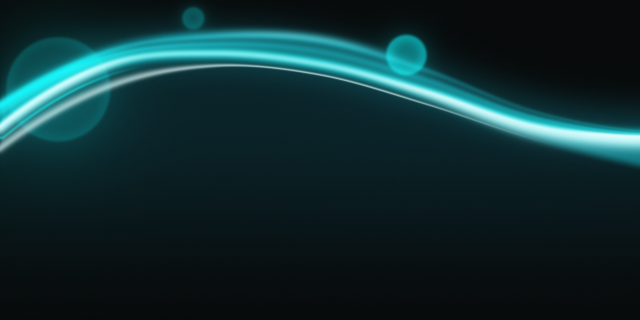
Reproduce this background procedurally as a Shadertoy shader.

```glsl
// Glowing cyan and white ribbons arching over a dark teal backdrop.
// Each ribbon is a soft falloff around a smooth curve through evenly spaced
// heights; translucent discs and faint grain are blended over the gradient.

const int KNOTS = 7;
const float KNOT_STEP = 1.0 / 3.0;
const vec3 CYAN = vec3(0.02, 0.95, 0.98);
const vec3 TEAL = vec3(0.05, 0.52, 0.57);
const vec3 PALE = vec3(0.86, 0.94, 0.95);
const vec3 GRAY = vec3(0.62, 0.70, 0.70);

// Heights at x = 0, 1/3, ... 2
const float UPPER[KNOTS] = float[](0.682, 0.842, 0.890, 0.878, 0.785, 0.655, 0.592);
const float CORE[KNOTS] = float[](0.604, 0.797, 0.833, 0.799, 0.714, 0.612, 0.573);
const float LOWER[KNOTS] = float[](0.536, 0.727, 0.794, 0.766, 0.674, 0.565, 0.482);

float hash(vec2 p) {
    vec3 q = fract(vec3(p.xyx) * 0.1031);
    q += dot(q, q.yzx + 33.33);
    return fract((q.x + q.y) * q.z);
}

// Cubic curve through the knots, with quadratic extension at both ends
float curve(float k[KNOTS], float x) {
    float s = clamp(x / KNOT_STEP, 0.0, float(KNOTS - 1));
    int i = min(int(s), KNOTS - 2);
    float t = s - float(i);
    float a = k[i], b = k[i + 1];
    float before = i > 0 ? k[max(i - 1, 0)] : 3.0 * (k[0] - k[1]) + k[2];
    float after = i < KNOTS - 2 ? k[min(i + 2, KNOTS - 1)]
                : 3.0 * (k[KNOTS - 1] - k[KNOTS - 2]) + k[KNOTS - 3];
    float ma = 0.5 * (b - before), mb = 0.5 * (after - a);
    float bend = t * (1.0 - t);
    return mix(a, b, t * t * (3.0 - 2.0 * t)) + bend * ((1.0 - t) * ma - t * mb);
}

// Signed distance to a curve, positive above it
float curveDistance(float k[KNOTS], vec2 p) {
    float e = 0.01;
    float slope = (curve(k, p.x + e) - curve(k, p.x - e)) / (2.0 * e);
    return (p.y - curve(k, p.x)) / sqrt(1.0 + slope * slope);
}

// Soft strand with separate widths above and below its centre
float strand(float d, float above, float below) {
    float q = d / (d > 0.0 ? above : below);
    return exp(-q * q);
}

float span(float x, float start, float end, float fade) {
    return smoothstep(start - fade, start + fade, x)
         * (1.0 - smoothstep(end - fade, end + fade, x));
}

vec3 screen(vec3 base, vec3 light) {
    return 1.0 - (1.0 - base) * (1.0 - clamp(light, 0.0, 1.0));
}

// Translucent disc with a brighter rim and an outer halo
vec3 orb(vec2 p, vec2 centre, float radius, float fill, float rim, float halo) {
    float d = length(p - centre) - radius;
    float inside = 1.0 - smoothstep(-0.008, 0.008, d);
    float edge = strand(d + 0.006, 0.007, 0.022);
    float glow = exp(-max(d, 0.0) / (radius * 0.45));
    return CYAN * (fill * inside + rim * edge + halo * glow);
}

vec3 backdrop(vec2 p, float d) {
    float vertical = smoothstep(-0.05, 0.68, p.y);
    float under = 1.0 - smoothstep(-0.05, 0.17, d);
    float middle = exp(-pow((p.x - 1.35) / 1.15, 2.0));
    vec3 base = mix(vec3(0.030, 0.040, 0.043), vec3(0.038, 0.120, 0.135), vertical * under);
    return base + vec3(0.002, 0.022, 0.030) * middle * vertical * under;
}

void mainImage(out vec4 fragColor, in vec2 fragCoord) {
    vec2 uv = fragCoord / iResolution.xy;
    vec2 p = vec2(2.0 * uv.x, uv.y);
    float x = p.x;
    float pixel = 1.0 / iResolution.y;
    float dUpper = curveDistance(UPPER, p);
    float dCore = curveDistance(CORE, p);
    float dLower = curveDistance(LOWER, p);
    float left = 1.0 - smoothstep(0.22, 0.48, x);
    float right = smoothstep(1.05, 1.75, x);

    // Backdrop and wide glow
    vec3 col = backdrop(p, dCore);
    col = screen(col, TEAL * 0.23 * strand(dCore, 0.10, 0.07));
    col = screen(col, CYAN * 0.12 * exp(-length(p - vec2(0.14, 0.68)) / 0.15));

    // Teal sheet between the upper and core curves, with darker streaks
    float sheet = smoothstep(-0.012, 0.012, -dUpper) * smoothstep(-0.015, 0.01, dCore);
    float depth = dCore / max(dCore - dUpper, 0.01);
    float streaks = 0.72 + 0.28 * cos(depth * 12.6);
    col = screen(col, TEAL * sheet * streaks * mix(0.8, 0.55, right));

    // Upper ribbon: bright at the left, grayish as it fades out
    col = screen(col, CYAN * left * 0.95 * strand(dUpper + 0.012, 0.018, 0.024));
    col = screen(col, TEAL * 0.75 * span(x, 0.36, 1.25, 0.2) * strand(dUpper, 0.017, 0.024));
    col = screen(col, GRAY * 0.27 * span(x, 0.72, 1.12, 0.2) * strand(dUpper, 0.013, 0.010));

    // Core ribbon: white at both ends and narrow in between
    float below = mix(mix(0.010, 0.019, left), 0.031, right);
    float whiteness = max(left, smoothstep(0.95, 1.45, x));
    col = screen(col, CYAN * 0.72 * strand(dCore, 0.022, 0.020 + 0.012 * right));
    col = screen(col, PALE * mix(0.48, 0.9, whiteness) * strand(dCore + 0.006 * right, 0.010, below));
    float spark = strand(dCore, 0.003 + pixel, 0.003 + pixel);
    col = screen(col, PALE * 0.75 * spark * smoothstep(1.72, 1.9, x));

    // Lower ribbon: broad gray start, fine crest, teal tail
    float crest = 0.0025 + 0.5 * pixel + 0.012 * (1.0 - smoothstep(0.2, 0.85, x));
    float crestFade = 1.0 - smoothstep(1.15, 1.8, x);
    col = screen(col, GRAY * 0.9 * crestFade * strand(dLower, crest, crest * 0.75));
    float tail = smoothstep(-0.018, 0.018, dLower) * smoothstep(-0.02, 0.02, -dCore);
    col = screen(col, TEAL * 0.72 * tail * smoothstep(1.3, 1.85, x));
    float thread = strand(dCore + 0.033, 0.002 + pixel, 0.002 + pixel);
    col = screen(col, CYAN * 0.5 * left * thread);

    // Floating discs
    col = screen(col, orb(p, vec2(0.182, 0.721), 0.163, 0.10, 0.07, 0.09));
    col = screen(col, orb(p, vec2(1.270, 0.828), 0.063, 0.31, 0.17, 0.12));
    col = screen(col, orb(p, vec2(0.604, 0.943), 0.034, 0.13, 0.07, 0.11));

    // Faint grain keeps the dark gradient from banding
    col += (hash(floor(uv * vec2(1024.0, 512.0))) - 0.5) * 0.006;
    fragColor = vec4(clamp(col, 0.0, 1.0), 1.0);
}
```
